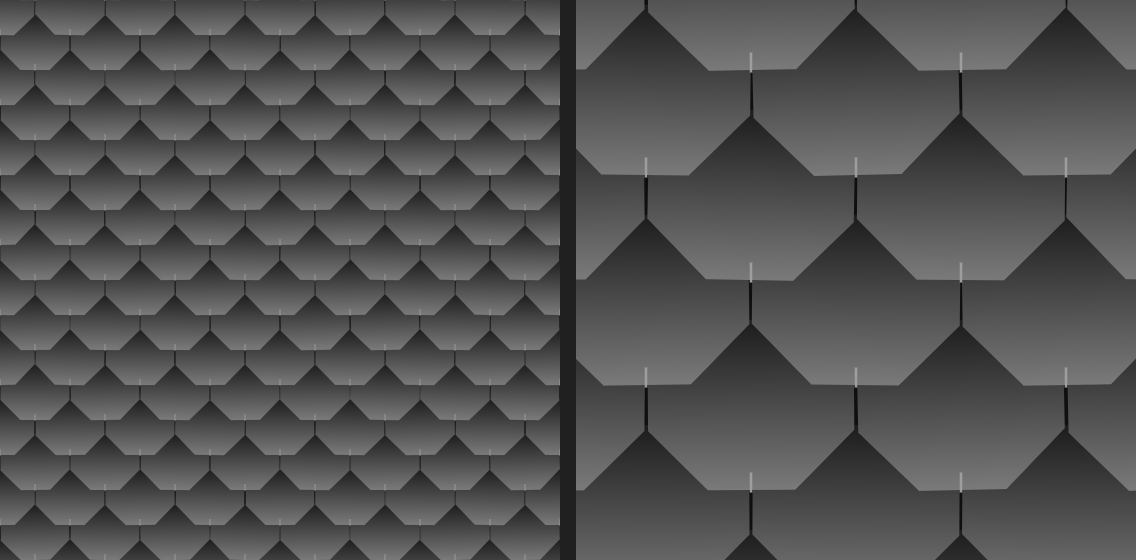
Left, the full canvas; right, a detail of the centre.
Reproduce this pattern procedurally as a Shadertoy shader.

```glsl
// Overlapping grey roof slates with clipped lower corners, laid in staggered rows.
// Each pixel layers the nearby rows from back to front; a hash tilts every slate
// and varies its side gaps. Lengths are in slate widths, and slate ids wrap.

const float COLUMNS = 8.0;
const float ROWS = 16.0;
const float ROW_STEP = 0.5;         // exposed height of a row
const float FLAT_HALF = 0.208;      // half of the flat lower edge
const float SLATE_TOP = 0.81;       // hidden upper edge
const float FADE_HEIGHT = 0.79;     // height where the shading is darkest
const float TILT = 0.024;           // largest rotation, radians
const float TILT_PIVOT = 0.4;
const float GAP_MIN = 0.002;        // half gap at a slate's side
const float GAP_MAX = 0.010;
const float HOOK_HALF = 0.006;
const float HOOK_BOTTOM = -0.012;
const float HOOK_TOP = 0.083;

const vec3 EDGE_LIGHT = vec3(0.478);
const vec3 TOP_DARK = vec3(0.118);
const vec3 GAP_COLOR = vec3(0.06);
const vec3 HOOK_COLOR = vec3(0.62);

// Two random values in 0..1 from a cell id
vec2 hash22(vec2 p) {
    vec3 q = fract(p.xyx * vec3(0.1031, 0.1030, 0.0973));
    q += dot(q, q.yzx + 33.33);
    return fract((q.xx + q.yz) * q.zy);
}

float coverage(float dist, float pixel) {
    return clamp(0.5 - dist / pixel, 0.0, 1.0);
}

// Octagon-like slate: lower edge at y = 0, 45 degree clipped corners
float slateDistance(vec2 p, float halfGap) {
    float x = abs(p.x);
    float sides = x - 0.5 + halfGap;
    float ends = max(-p.y, p.y - SLATE_TOP);
    float corners = (x - FLAT_HALF - p.y) * 0.7071;
    return max(max(sides, ends), corners);
}

float hookDistance(vec2 p) {
    float middle = 0.5 * (HOOK_TOP + HOOK_BOTTOM);
    float halfLength = 0.5 * (HOOK_TOP - HOOK_BOTTOM);
    return max(abs(p.x) - HOOK_HALF, abs(p.y - middle) - halfLength);
}

vec2 tiltAround(vec2 p, float angle) {
    float c = cos(angle), s = sin(angle);
    p.y -= TILT_PIVOT;
    return mat2(c, -s, s, c) * p + vec2(0.0, TILT_PIVOT);
}

void mainImage(out vec4 fragColor, in vec2 fragCoord) {
    vec2 pos = fragCoord / iResolution.xy * vec2(COLUMNS, ROWS * ROW_STEP);
    float pixel = COLUMNS / min(iResolution.x, iResolution.y);
    float baseRow = floor(pos.y / ROW_STEP);
    vec3 color = GAP_COLOR;

    // Lower rows first, so each higher row overlaps the one beneath
    for (int i = -1; i <= 1; i++) {
        float row = baseRow + float(i);
        float x = pos.x + 0.5 * mod(row, 2.0);
        vec2 id = mod(vec2(floor(x), row), vec2(COLUMNS, ROWS));
        vec2 local = vec2(fract(x) - 0.5, pos.y - row * ROW_STEP);

        vec2 rnd = hash22(id + 1.0);
        vec2 p = tiltAround(local, TILT * (2.0 * rnd.x - 1.0));
        float halfGap = mix(GAP_MIN, GAP_MAX, rnd.y);

        // Slate face, light at the lower edge
        vec3 face = mix(EDGE_LIGHT, TOP_DARK, clamp(p.y / FADE_HEIGHT, 0.0, 1.0));
        color = mix(color, face, coverage(slateDistance(p, halfGap), pixel));

        // Metal hook holding the lower edge
        color = mix(color, HOOK_COLOR, coverage(hookDistance(local), pixel));
    }

    fragColor = vec4(color, 1.0);
}
```
